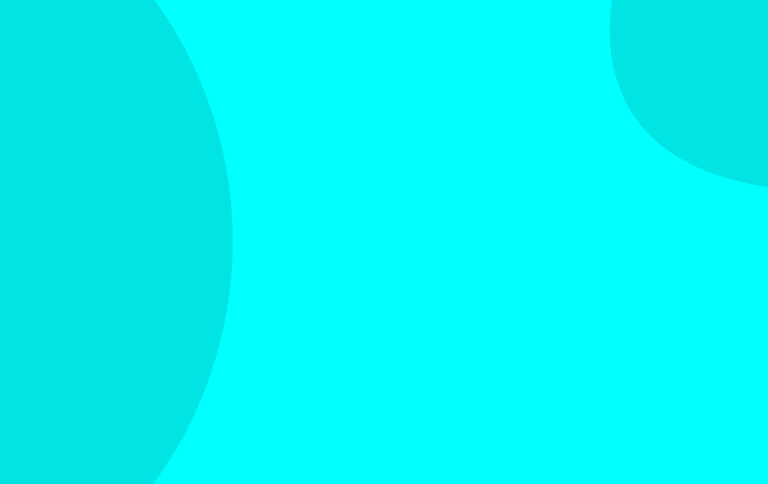
Write a Shadertoy shader that draws this background.

```glsl
// Flat cyan backdrop with two darker shapes: a large disc entering from the
// left and a rounded conic lobe in the upper right corner.
// Both are signed distances, merged and smoothed over one pixel.

const vec3 BACKDROP_COLOR = vec3(0.0, 1.0, 1.0);
const vec3 SHAPE_COLOR = vec3(0.0, 0.894, 0.894);

// Lengths are in canvas widths, with y measured down from the top edge.
const vec2 DISC_CENTER = vec2(-0.232, 0.314);
const float DISC_RADIUS = 0.535;

const vec2 LOBE_LEFT_TIP = vec2(0.794, 0.039);
const float LOBE_SQUARE = 0.518;  // weight of x * x
const float LOBE_SKEW = 1.14;     // weight of x * y
const float LOBE_SPREAD = 0.543;  // weight of x

float discDistance(vec2 p) {
    return length(p - DISC_CENTER) - DISC_RADIUS;
}

// Skewed ellipse with a vertical tangent at its left tip. Dividing the
// implicit value by its gradient gives an approximate distance.
float lobeDistance(vec2 p) {
    vec2 q = p - LOBE_LEFT_TIP;
    float value = LOBE_SQUARE * q.x * q.x + LOBE_SKEW * q.x * q.y
                + q.y * q.y - LOBE_SPREAD * q.x;
    vec2 gradient = vec2(2.0 * LOBE_SQUARE * q.x + LOBE_SKEW * q.y - LOBE_SPREAD,
                         LOBE_SKEW * q.x + 2.0 * q.y);
    return value / max(length(gradient), 0.0001);
}

void mainImage(out vec4 fragColor, in vec2 fragCoord) {
    float pixel = 1.0 / iResolution.x;
    vec2 p = vec2(fragCoord.x, iResolution.y - fragCoord.y) * pixel;

    // Union of the shapes, with a one pixel soft edge
    float edge = min(discDistance(p), lobeDistance(p));
    float coverage = clamp(0.5 - edge / pixel, 0.0, 1.0);

    fragColor = vec4(mix(BACKDROP_COLOR, SHAPE_COLOR, coverage), 1.0);
}
```
